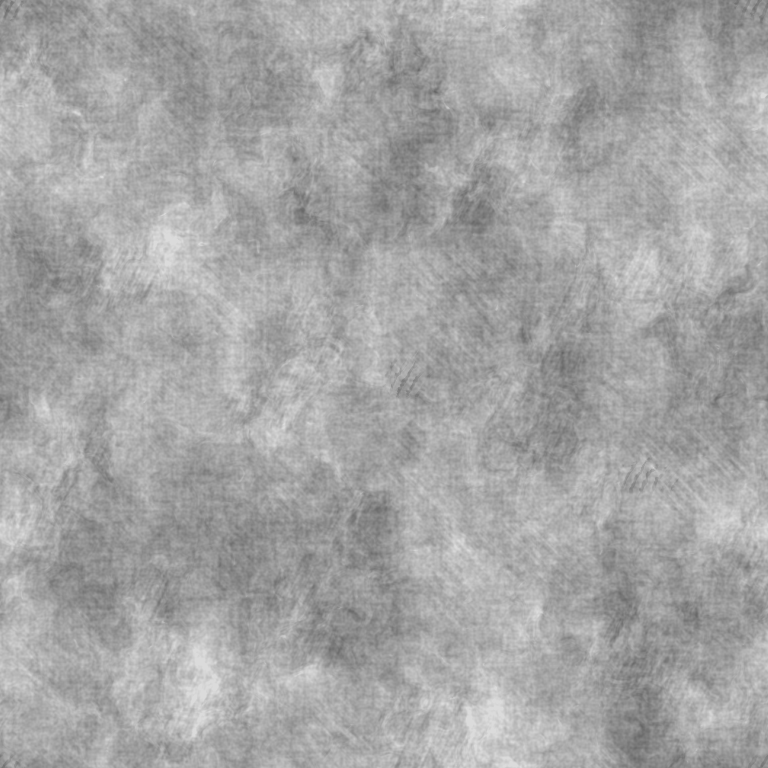
Reproduce this texture procedurally as a three.js fragment shader.

```glsl
varying vec2 vUv;

const float BASE_GREY = 0.648;
const float CLOUD_CONTRAST = 0.047;
const float PATCH_CONTRAST = 0.027;
const float STREAK_CONTRAST = 0.022;
const float MOTTLE_CONTRAST = 0.026;
const float GRAIN_CONTRAST = 0.021;
const float WEAVE_CONTRAST = 0.010;
const float SCRATCH_CONTRAST = 0.022;
const float FLECK_CONTRAST = 0.07;
const float WARP = 0.007;
const float DRIP_LIGHT = 0.075;
const float SMUDGE_DARK = 0.13;
const float ARC_DARK = 0.09;
const float ARC_FREQUENCY = 520.0;
const int DRIPS = 9;
const int SMUDGES = 6;
const int ARCS = 3;

float hash(vec2 p) {
  vec3 q = fract(vec3(p.xyx) * 0.1031);
  q += dot(q, q.yzx + 33.33);
  return fract((q.x + q.y) * q.z);
}

vec2 hash2(float n) {
  return vec2(hash(vec2(n, 17.0)), hash(vec2(n, 71.0)));
}

// Gradient noise whose lattice wraps after a whole number of cells
float corner(vec2 cell, vec2 f, vec2 cells, float seed) {
  float angle = 6.28318 * hash(mod(cell, cells) + seed);
  return dot(vec2(cos(angle), sin(angle)), f);
}

float noise(vec2 uv, vec2 cells, float seed) {
  vec2 p = uv * cells + hash2(seed);
  vec2 i = floor(p);
  vec2 f = p - i;
  vec2 s = f * f * f * (f * (f * 6.0 - 15.0) + 10.0);
  vec2 e = vec2(1.0, 0.0);
  float low = mix(corner(i, f, cells, seed), corner(i + e, f - e, cells, seed), s.x);
  float high = mix(corner(i + e.yx, f - e.yx, cells, seed), corner(i + 1.0, f - 1.0, cells, seed), s.x);
  return mix(low, high, s.y);
}

// Layered noise scaled to a deviation of about one
float fbm(vec2 uv, vec2 cells, int octaves, float gain, float seed) {
  float sum = 0.0;
  float power = 0.0;
  float amp = 1.0;
  for (int i = 0; i < 7; i++) {
    if (i >= octaves) break;
    sum += amp * noise(uv, cells, seed + 13.0 * float(i));
    power += amp * amp;
    amp *= gain;
    cells *= 2.0;
  }
  return 4.2 * sum / sqrt(power);
}

// Shortest offset to a point on the wrapped canvas
vec2 wrapOffset(vec2 uv, vec2 center) {
  return fract(uv - center + 0.5) - 0.5;
}

// Tall pale runs with ragged edges
float drips(vec2 uv, float rough) {
  float sum = 0.0;
  for (int i = 0; i < DRIPS; i++) {
    vec2 rnd = hash2(float(i) + 140.0);
    vec2 size = mix(vec2(0.012, 0.045), vec2(0.024, 0.09), rnd.yx);
    float d = length(wrapOffset(uv, hash2(float(i) + 210.0)) / size);
    sum += (1.0 - smoothstep(0.45, 1.15, d + 0.16 * rough)) * mix(0.4, 1.0, rnd.x);
  }
  return min(sum, 1.0);
}

// Soft dark stains
float smudges(vec2 uv, float rough) {
  float sum = 0.0;
  for (int i = 0; i < SMUDGES; i++) {
    vec2 rnd = hash2(float(i) + 330.0);
    vec2 size = mix(vec2(0.018, 0.02), vec2(0.038, 0.05), rnd);
    vec2 d = wrapOffset(uv, hash2(float(i) + 405.0)) / size;
    sum += exp(-dot(d, d) * (1.0 + 0.2 * rough)) * mix(0.4, 1.0, rnd.y);
  }
  return min(sum, 1.2);
}

// Small groups of curved rubbing marks
float arcs(vec2 uv, float rough) {
  float sum = 0.0;
  for (int i = 0; i < ARCS; i++) {
    vec2 d = wrapOffset(uv, hash2(float(i) + 520.0));
    float ring = length(d - vec2(0.09, -0.05));
    float lines = smoothstep(0.1, 0.9, sin(ring * ARC_FREQUENCY + 0.6 * rough));
    sum += lines * (1.0 - smoothstep(0.3, 1.0, length(d / vec2(0.045, 0.035)) + 0.15 * rough));
  }
  return sum;
}

void main() {
  // Ragged coordinates
  vec2 uv = vUv + WARP * vec2(fbm(vUv, vec2(14.0), 3, 0.6, 3.0), fbm(vUv, vec2(14.0), 3, 0.6, 57.0));
  float mottle = fbm(uv, vec2(26.0, 24.0), 4, 0.8, 101.0);
  float wear = fbm(vUv, vec2(6.0), 3, 0.6, 160.0);

  // Stains from broad to fine
  float grey = BASE_GREY;
  grey += CLOUD_CONTRAST * fbm(uv, vec2(5.0, 4.0), 5, 0.55, 11.0);
  grey += PATCH_CONTRAST * fbm(uv, vec2(11.0, 9.0), 4, 0.65, 230.0);
  grey += STREAK_CONTRAST * fbm(uv, vec2(18.0, 4.0), 3, 0.6, 290.0) * smoothstep(-1.5, 1.0, wear);
  grey += MOTTLE_CONTRAST * mottle * mix(0.6, 1.3, smoothstep(-1.0, 1.0, wear));
  grey += GRAIN_CONTRAST * fbm(vUv, vec2(120.0), 2, 0.9, 350.0);

  // Weave and slanted scratches; whole-number shears keep them tiling
  grey += WEAVE_CONTRAST * fbm(vUv, vec2(22.0, 190.0), 1, 0.5, 410.0);
  grey += WEAVE_CONTRAST * fbm(vUv, vec2(190.0, 22.0), 1, 0.5, 440.0);
  vec2 steep = vec2(2.0 * vUv.x - vUv.y, vUv.x + 2.0 * vUv.y);
  vec2 slant = vec2(vUv.x + vUv.y, vUv.y - vUv.x);
  grey += SCRATCH_CONTRAST * fbm(steep, vec2(62.0, 7.0), 2, 0.7, 470.0) * smoothstep(0.0, 1.6, wear);
  grey += SCRATCH_CONTRAST * fbm(slant, vec2(95.0, 12.0), 2, 0.7, 500.0) * smoothstep(0.0, 1.6, -wear);

  // Scattered marks
  grey += DRIP_LIGHT * drips(uv, mottle);
  grey -= SMUDGE_DARK * smudges(uv, mottle);
  grey -= ARC_DARK * arcs(vUv, mottle);
  grey += FLECK_CONTRAST * smoothstep(0.40, 0.55, noise(uv, vec2(64.0, 58.0), 560.0)) * smoothstep(0.0, 1.2, mottle);

  gl_FragColor = vec4(vec3(clamp(grey, 0.2, 0.86)), 1.0);
}
```
